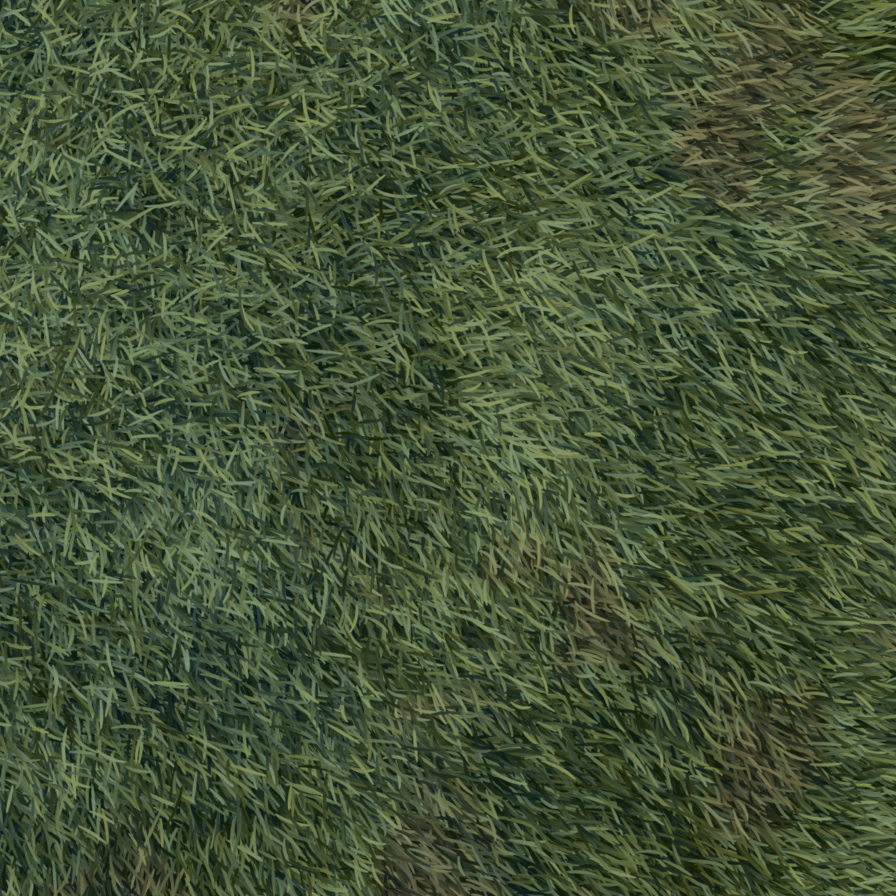
Give the GLSL for this texture, as a Shadertoy shader.

```glsl
vec3 hash3(vec3 p) {
    p = fract(p * vec3(0.1031, 0.1030, 0.0973));
    p += dot(p, p.yxz + 33.33);
    return fract((p.xxy + p.yxx) * p.zyx);
}

float valueNoise(vec2 p) {
    vec2 cell = floor(p), f = fract(p);
    f = f * f * (3.0 - 2.0 * f);
    float a = hash3(vec3(cell, 7.0)).x;
    float b = hash3(vec3(cell + vec2(1, 0), 7.0)).x;
    float c = hash3(vec3(cell + vec2(0, 1), 7.0)).x;
    float d = hash3(vec3(cell + vec2(1, 1), 7.0)).x;
    return mix(mix(a, b, f.x), mix(c, d, f.x), f.y);
}

float fbm(vec2 p) {
    float sum = 0.0, amplitude = 0.5;
    for (int i = 0; i < 4; i++) {
        sum += amplitude * valueNoise(p);
        p = mat2(1.6, 1.2, -1.2, 1.6) * p + 17.3;
        amplitude *= 0.5;
    }
    return sum / 0.9375;
}

// Combed direction of the lawn: steep at lower left, shallow at right
float combAngle(vec2 p) {
    vec2 q = clamp(p, 0.0, 1.0);
    float lean = mix(mix(1.2, 0.6, q.x), mix(0.6, 0.2, q.x), q.y);
    return -lean + 0.9 * (valueNoise(p * 5.0 + 40.0) - 0.5);
}

// Shadow to sunlit tip, with a warm or cool tint
vec3 grassColor(float light, float tint, float dryness) {
    vec3 green = mix(vec3(0.055, 0.11, 0.055), vec3(0.50, 0.57, 0.385), light);
    green += (tint - 0.5) * vec3(0.05, 0.01, -0.09);
    vec3 straw = mix(vec3(0.11, 0.10, 0.07), vec3(0.53, 0.47, 0.34), light);
    return mix(green, straw, dryness);
}

void mainImage(out vec4 fragColor, in vec2 fragCoord) {
    vec2 uv = fragCoord / iResolution.y;
    float softness = max(0.0012, 0.6 / iResolution.y);

    // Broad patches of shade, hue and dry thatch
    float shade = fbm(uv * 5.0 + 3.0) - 0.5;
    float hue = 0.3 * uv.x + 0.5 * fbm(uv * 4.0 + 61.0) - 0.4;
    float dry = smoothstep(0.56, 0.78, fbm(uv * 6.0 + 23.0) + 0.08 * (uv.x - uv.y));

    // Dark soil and thatch below the blades
    float soil = 0.08 + 0.2 * fbm(uv * 90.0) + 0.15 * shade;
    vec3 color = grassColor(soil, 0.3 + hue, 0.6 * dry);

    // Blades, painted from the deepest layer up
    const float layers = 18.0;
    const float cellSize = 0.026;
    for (float layer = 0.0; layer < layers; layer++) {
        vec2 shift = hash3(vec3(layer, 5.0, 91.0)).xy * 9.0;
        vec2 cell = floor(uv / cellSize + shift);
        for (int k = 0; k < 9; k++) {
            vec2 id = cell + vec2(k % 3 - 1, k / 3 - 1);
            vec3 place = hash3(vec3(id, layer * 3.7 + 11.0));
            vec3 look = hash3(vec3(id, layer * 5.3 + 131.0));
            vec2 root = (id + place.xy - shift) * cellSize;

            // Blades lie tangled at upper left, combed elsewhere
            float tangle = 1.0 + 2.2 * clamp((1.0 - root.x) * (0.25 + root.y), 0.0, 1.0);
            float angle = combAngle(root) + (place.z - 0.5) * tangle;
            vec2 along = vec2(cos(angle), sin(angle));
            vec2 p = uv - root;
            p = vec2(dot(p, along), dot(p, vec2(-along.y, along.x)));

            // Curved, tapered stroke
            float halfLength = mix(0.012, 0.025, look.x);
            float s = p.x / halfLength;
            float bend = (fract(look.x * 17.0) - 0.5) * 0.008;
            float width = 0.0019 * (1.0 - 0.6 * s * s);
            float blade = 1.0 - smoothstep(width - softness, width + softness, abs(p.y - bend * s * s));
            blade *= 1.0 - smoothstep(0.85, 1.0, abs(s));

            float light = 0.5 * layer / layers + 0.95 * look.y - 0.33;
            light += 0.5 * shade + 0.08 * s;
            float straw = dry * (0.3 + 0.5 * look.z);
            vec3 bladeColor = grassColor(clamp(light, 0.0, 1.05), look.z + hue, straw);
            color = mix(color, bladeColor, 0.94 * blade);
        }
    }
    fragColor = vec4(clamp(color, 0.0, 1.0), 1.0);
}
```
